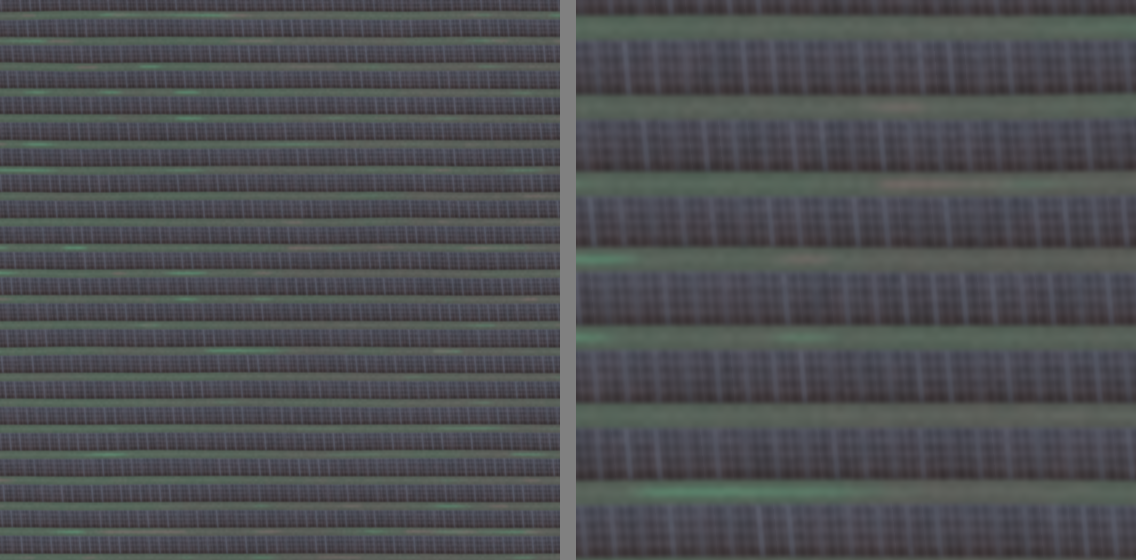
Left: the whole. Right: its middle third, enlarged.
Give the GLSL for this texture, as a Shadertoy shader.

```glsl
// Rows of dark gridded solar panels seen from above, parted by grassy strips.
#define ROWS 21.68        // row periods down the canvas
#define ROW_OFFSET 0.593  // periods from the top edge to the first strip
#define MODULES 57.0      // panel modules across the canvas
#define CELLS vec2(3.0, 4.0) // cells in a module, across and down
#define STRIP_HALF 0.16   // half height of a strip, in periods
#define EDGE_SOFT 0.055   // softness of the panel edges, in periods
#define SLANT 0.16        // lean of the module seams, in modules
#define SEAM_HALF 0.10    // half width of a seam, in modules
#define GRAIN 0.022       // strength of the fine mottling

const vec3 PANEL_TOP = vec3(0.295, 0.300, 0.345);
const vec3 PANEL_MID = vec3(0.275, 0.265, 0.295);
const vec3 PANEL_LOW = vec3(0.248, 0.222, 0.232);
const vec3 SEAM = vec3(0.355, 0.365, 0.415);
const vec3 GRASS = vec3(0.340, 0.402, 0.355);
const vec3 DRY_GRASS = vec3(0.365, 0.375, 0.355);
const vec3 LUSH = vec3(0.355, 0.520, 0.425);
const vec3 BARE_SOIL = vec3(0.455, 0.410, 0.400);

float hash(vec2 p) {
    vec3 q = fract(vec3(p.xyx) * 0.1031);
    q += dot(q, q.yzx + 33.33);
    return fract((q.x + q.y) * q.z);
}

float noise(vec2 p) {
    vec2 i = floor(p), f = fract(p);
    f = f * f * (3.0 - 2.0 * f);
    return mix(mix(hash(i), hash(i + vec2(1, 0)), f.x),
               mix(hash(i + vec2(0, 1)), hash(i + vec2(1, 1)), f.x), f.y);
}

// Grass between rows; d is the signed offset from the strip centre.
vec3 grassStrip(float x, float d, float row) {
    float dryness = 0.6 * noise(vec2(x * 9.0, row * 7.3)) + 0.5 * x;
    vec3 color = mix(GRASS, DRY_GRASS, smoothstep(0.25, 0.9, dryness));

    // Brighter patches, stretched along the strip.
    float core = exp(-d * d / 0.006);
    float lush = smoothstep(0.66, 0.95, noise(vec2(x * 15.0 + 31.0, row * 5.7)));
    float bare = smoothstep(0.74, 0.98, noise(vec2(x * 19.0 + 83.0, row * 9.1)));
    color = mix(color, LUSH, lush * core * (0.9 - 0.4 * x));
    color = mix(color, BARE_SOIL, bare * core * 0.65);
    return color * (0.94 + 0.07 * core);
}

// Panel row; v runs from its upper edge (0) to its lower edge (1).
vec3 panelRow(float x, float v, float row, float pixel) {
    vec3 color = mix(PANEL_TOP, PANEL_MID, smoothstep(0.0, 0.55, v));
    color = mix(color, PANEL_LOW, smoothstep(0.5, 1.0, v));

    // Modules shift a little from row to row and lean to the right.
    float m = x * MODULES + hash(vec2(row, 4.0)) - SLANT * v;
    m += 0.25 * (noise(vec2(x * 12.0, row * 3.1)) - 0.5);
    float id = floor(m), u = fract(m);
    color *= 0.97 + 0.06 * hash(vec2(id, row));

    // Fine cell grid, faded where it is too small to resolve.
    vec2 grid = cos(6.2832 * vec2(u, v) * CELLS);
    float fade = 1.0 - smoothstep(0.35, 0.8, pixel * MODULES * CELLS.x);
    color += vec3(0.019, 0.019, 0.022) * fade * (0.55 * grid.x + 0.6 * grid.y);

    // Pale seam between modules, weaker toward the lower edge.
    float seamDist = abs(u - 0.5);
    float soft = max(0.08, pixel * MODULES * 0.7);
    float seam = 1.0 - smoothstep(SEAM_HALF - soft, SEAM_HALF + soft, seamDist);
    float strength = (0.4 + 0.5 * hash(vec2(id, row + 50.0))) * (1.0 - 0.4 * v);
    return mix(color, SEAM, seam * strength);
}

void mainImage(out vec4 fragColor, in vec2 fragCoord) {
    vec2 uv = fragCoord / iResolution.xy;
    vec2 pixel = 1.0 / iResolution.xy;

    // Row coordinate, counted downward with strips at whole numbers.
    float r = (1.0 - uv.y) * ROWS - ROW_OFFSET;
    r += 0.05 * (noise(vec2(uv.x * 7.0, floor(r + 0.5) * 0.6)) - 0.5);
    float strip = floor(r + 0.5), d = r - strip;
    float row = floor(r);
    float v = (fract(r) - STRIP_HALF) / (1.0 - 2.0 * STRIP_HALF);

    vec3 grass = grassStrip(uv.x, d, strip + 40.0);
    vec3 panel = panelRow(uv.x, clamp(v, 0.0, 1.0), row + 40.0, pixel.x);
    float soft = max(EDGE_SOFT, pixel.y * ROWS);
    float cover = smoothstep(STRIP_HALF - soft, STRIP_HALF + soft, abs(d));
    vec3 color = mix(grass, panel, cover);

    // Thin shadow under the lower panel edge.
    float shade = (d + STRIP_HALF + 0.02) / 0.05;
    color *= 1.0 - 0.09 * exp(-shade * shade);

    // Broad tone drift and fine mottling.
    color *= 0.985 + 0.04 * noise(uv * 4.0 + 11.0);
    color += GRAIN * (noise(uv * 210.0) - 0.5);
    color.r += 0.6 * GRAIN * (noise(uv * 90.0 + 57.0) - 0.5);
    fragColor = vec4(color, 1.0);
}
```
